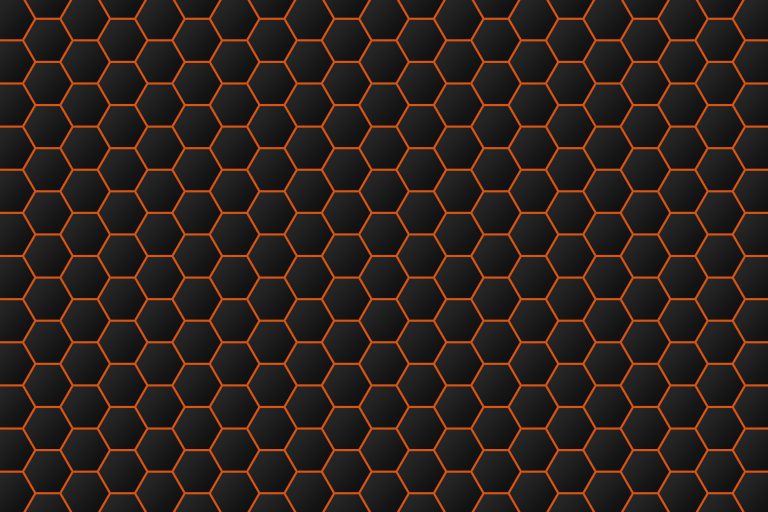
A WebGL 1 fragment shader for this pattern:

```glsl
precision highp float;

// Honeycomb of dark, diagonally shaded flat-top hexagons split by thin orange seams.
// Two interleaved rectangular lattices give the nearest cell centre; the hexagon
// distance from that centre draws the seam, a linear ramp shades the cell.

uniform vec2 u_resolution;

const float PERIODS_ACROSS = 10.28;               // column pairs across the canvas
const float SEAM_WIDTH = 0.050;                   // in units of cell height
const vec2 LATTICE = vec2(1.7320508, 1.0);        // repeat size, cell height = 1
const vec2 SHADE_DIRECTION = vec2(0.72, -0.69);   // light to dark, towards lower right
const vec3 CELL_LIGHT = vec3(0.152, 0.152, 0.155);
const vec3 CELL_DARK = vec3(0.062, 0.062, 0.065);
const vec3 SEAM_COLOR = vec3(0.860, 0.330, 0.065);

// Offset from the centre of the nearest hexagon.
vec2 hexLocal(vec2 p) {
  vec2 a = mod(p + 0.5 * LATTICE, LATTICE) - 0.5 * LATTICE;
  vec2 b = mod(p, LATTICE) - 0.5 * LATTICE;
  return dot(a, a) < dot(b, b) ? a : b;
}

// Distance from a point inside the unit-height hexagon to its outline.
float hexEdgeDistance(vec2 q) {
  q = abs(q);
  return 0.5 - max(q.y, dot(q, vec2(0.8660254, 0.5)));
}

void main() {
  // Cell units, with the middle of a horizontal seam at the canvas centre.
  float pixel = PERIODS_ACROSS * LATTICE.x / u_resolution.x;
  vec2 p = (gl_FragCoord.xy - 0.5 * u_resolution) * pixel;
  vec2 local = hexLocal(p + vec2(0.0, 0.5));

  // Cell shading
  float ramp = smoothstep(-0.62, 0.62, dot(local, SHADE_DIRECTION));
  vec3 color = mix(CELL_LIGHT, CELL_DARK, ramp);

  // Seam, smoothed over one pixel
  float edge = hexEdgeDistance(local);
  float seam = clamp((0.5 * SEAM_WIDTH - edge) / pixel + 0.5, 0.0, 1.0);
  color = mix(color, SEAM_COLOR, seam);

  gl_FragColor = vec4(color, 1.0);
}
```
